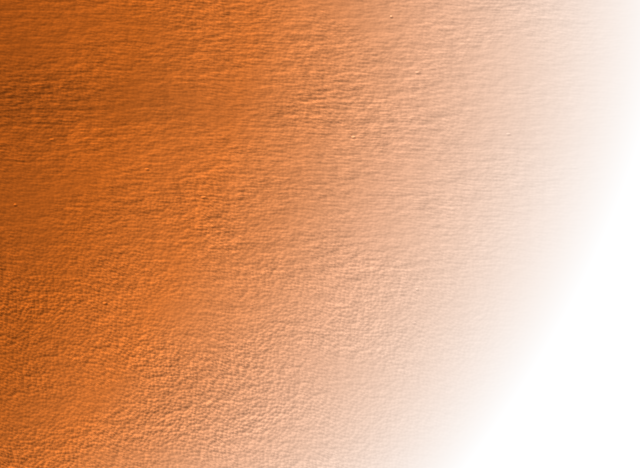
Reproduce this texture procedurally as a Shadertoy shader.

```glsl
// Brushed orange plaster fading along a curved diagonal into white.
// A colour ramp follows the bent diagonal; stretched and round cellular
// noise, lit from the upper left, makes the brush strokes and grain.
#define FADE_TILT   0.32   // lean of the fade across the height
#define FADE_BEND   0.24   // curvature of the fade
#define STROKE_GAIN 0.22   // contrast of the brush strokes
#define GRAIN_GAIN  0.32   // contrast of the plaster grain
#define MOTTLE_GAIN 0.025  // contrast of the broad stains
#define BAND_GAIN   0.085  // darkness of the upper left band
#define SPECK_SCALE 15.0   // speck cells per canvas height
#define SPECK_SHARE 0.06   // share of cells that hold a speck
#define LIGHT_STEP  vec2(-0.16, 0.24)

const vec3 rampColor[7] = vec3[7](
    vec3(0.68, 0.33, 0.09), vec3(0.73, 0.37, 0.12),
    vec3(0.82, 0.45, 0.20), vec3(0.85, 0.54, 0.34),
    vec3(0.90, 0.67, 0.53), vec3(0.94, 0.81, 0.73), vec3(1.0));
const float rampStop[7] = float[7](-0.10, 0.12, 0.30, 0.43, 0.57, 0.735, 0.945);

vec2 hash2(vec2 p) {
    vec3 q = fract(p.xyx * vec3(0.1031, 0.1030, 0.0973));
    q += dot(q, q.yzx + 33.33);
    return fract((q.xx + q.yz) * q.zy);
}

// Distance to the nearest scattered cell centre
float cellular(vec2 p) {
    vec2 cell = floor(p), local = fract(p);
    float nearest = 4.0;
    for (int j = -1; j <= 1; j++)
    for (int i = -1; i <= 1; i++) {
        vec2 offset = vec2(i, j);
        vec2 d = offset + hash2(cell + offset) - local;
        nearest = min(nearest, dot(d, d));
    }
    return sqrt(nearest);
}

// Slope of the cellular surface toward the light
float relief(vec2 p) {
    return cellular(p + LIGHT_STEP) - cellular(p - LIGHT_STEP);
}

// Broad stains from sines that bend one another
float mottle(vec2 p) {
    float sum = 0.0, gain = 0.5;
    for (int i = 0; i < 4; i++) {
        p += 0.35 * sin(p.yx * 1.7 + float(i) * 2.1);
        sum += gain * sin(p.x) * cos(p.y);
        p = mat2(0.8, 0.6, -0.6, 0.8) * p * 1.9;
        gain *= 0.6;
    }
    return sum;
}

// Sparse flecks: a light top edge above a dark shadow
float specks(vec2 p) {
    vec2 q = p * SPECK_SCALE, cell = floor(q);
    vec2 rnd = hash2(cell + 71.0);
    vec2 d = fract(q) - 0.25 - 0.5 * hash2(cell + 19.0);
    d.x /= 1.0 + 1.5 * rnd.y;
    float lit = 1.0 - smoothstep(0.01, 0.05, length(d));
    float shade = 1.0 - smoothstep(0.01, 0.06, length(d + vec2(-0.02, 0.05)));
    return step(rnd.x, SPECK_SHARE) * (lit - 0.8 * shade);
}

vec3 fadeRamp(float s) {
    vec3 color = rampColor[0];
    for (int i = 1; i < 7; i++) {
        float t = clamp((s - rampStop[i - 1]) / (rampStop[i] - rampStop[i - 1]), 0.0, 1.0);
        color = mix(color, rampColor[i], t);
    }
    return color;
}

void mainImage(out vec4 fragColor, in vec2 fragCoord) {
    vec2 uv = fragCoord / iResolution.xy;
    vec2 p = fragCoord / iResolution.y;

    // Position along the fade
    float rise = uv.y - 0.5;
    float fade = uv.x - FADE_TILT * rise + FADE_BEND * rise * rise;
    vec3 color = fadeRamp(fade);

    // Strokes lean gently down to the right and wander
    vec2 q = p + vec2(0.0, 0.035 * p.x);
    q.y += 0.004 * sin(p.x * 7.0 + p.y * 11.0) + 0.0015 * sin(p.x * 23.0 - p.y * 29.0);
    float strokes = 0.25 * relief(q * vec2(7.0, 50.0))
                  + 0.50 * relief(q * vec2(14.0, 95.0) + 13.0)
                  + 0.75 * relief(q * vec2(36.0, 165.0) + 29.0);

    // Rounder grain toward the lower left
    vec2 g = p + 0.004 * sin(p.yx * vec2(31.0, 27.0));
    g.y += 0.10 * g.x;
    float grain = 0.25 * relief(g * vec2(30.0, 44.0) + 5.0)
                + 0.50 * relief(g * vec2(62.0, 88.0) + 37.0)
                + 0.85 * relief(g * vec2(125.0, 160.0) + 61.0);

    // Patches of rougher and smoother plaster
    float rough = 1.0 + 0.6 * mottle(p * vec2(9.0, 15.0) + 4.0);

    // Share of each finish, thinning out into the white
    float brushed = smoothstep(0.15, 0.75, uv.y + 0.15 * uv.x);
    float strength = 1.0 - smoothstep(0.30, 0.95, fade);
    float surface = STROKE_GAIN * strokes * mix(0.30, 1.0, brushed)
                  + GRAIN_GAIN * grain * mix(1.0, 0.45, brushed);
    surface *= rough;
    surface += MOTTLE_GAIN * mottle(q * vec2(4.0, 17.0));
    surface += 0.35 * specks(p);

    // Dark band and left border
    float band = (uv.y - 0.79 + 0.04 * uv.x) / 0.055;
    surface -= BAND_GAIN * exp(-band * band) * (1.0 - smoothstep(0.15, 0.65, uv.x));
    surface -= 0.06 * (1.0 - smoothstep(0.0, 0.16, uv.x));

    color *= 1.0 + surface * strength;
    fragColor = vec4(clamp(color, 0.0, 1.0), 1.0);
}
```
